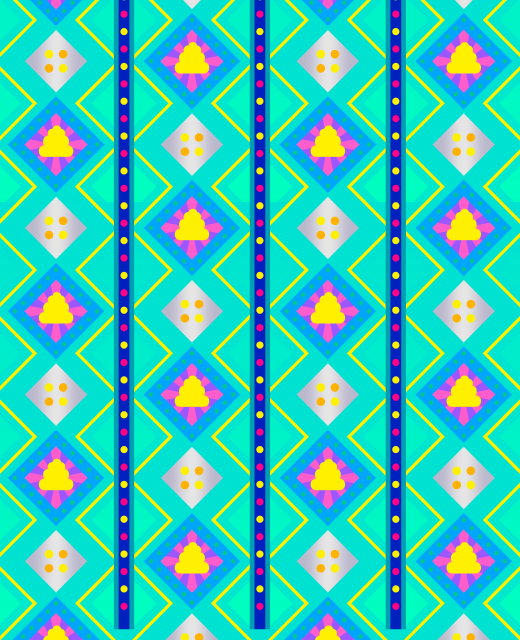
Reproduce this pattern procedurally as a WebGL 1 fragment shader.

```glsl
precision highp float;
// Draws columns of ornate and silver diamonds between beaded stripes and yellow zigzags.
uniform vec2 u_resolution;

const vec2 DESIGN = vec2(626.0, 768.0);   // design units, y pointing down
const vec2 PITCH = vec2(163.6, 200.0);    // column spacing, vertical repeat
const vec2 FIRST = vec2(67.5, 173.5);     // centre of the first ornate diamond

const vec3 TEAL = vec3(0.0, 0.885, 0.82);
const vec3 MINT = vec3(0.0, 1.0, 0.75);
const vec3 YELLOW = vec3(1.0, 0.94, 0.0);
const vec3 ORANGE = vec3(1.0, 0.70, 0.0);
const vec3 AZURE = vec3(0.0, 0.65, 0.99);
const vec3 GREEN = vec3(0.0, 0.78, 0.56);
const vec3 PINK = vec3(1.0, 0.36, 0.80);
const vec3 PURPLE = vec3(0.62, 0.34, 1.0);
const vec3 MAGENTA = vec3(1.0, 0.0, 0.53);
const vec3 NAVY = vec3(0.0, 0.13, 0.74);
const vec3 STRIPE_EDGE = vec3(0.0, 0.62, 0.70);

// Signed offset from the nearest multiple of period
float wrap(float x, float period) {
  return x - period * floor(x / period + 0.5);
}

float cover(float d, float px) {
  return clamp(0.5 - d / px, 0.0, 1.0);
}

float diamond(vec2 p, float size) {
  return (abs(p.x) + abs(p.y) - size) * 0.7071;
}

float roundBox(vec2 p, vec2 halfSize, float r) {
  vec2 q = abs(p) - halfSize + r;
  return length(max(q, 0.0)) + min(max(q.x, q.y), 0.0) - r;
}

// Three rounded tiers with a small tip
float swirl(vec2 p) {
  float d = roundBox(p - vec2(0.0, 7.8), vec2(20.7, 6.9), 6.5);
  d = min(d, roundBox(p - vec2(0.0, -3.5), vec2(15.5, 7.5), 6.5));
  d = min(d, roundBox(p - vec2(0.5, -13.0), vec2(10.5, 6.0), 5.5));
  return min(d, length(p - vec2(1.0, -17.5)) - 5.5);
}

// Beads spaced evenly along the four sides of a diamond
float beadRing(vec2 p, float size, float r) {
  vec2 q = abs(p);
  float stepSize = size / 5.0;
  float k = clamp(floor((q.x - q.y + size) * 0.5 / stepSize + 0.5), 0.0, 5.0);
  return length(q - vec2(k * stepSize, size - k * stepSize)) - r;
}

// Zigzag outline around a stripe, with a mint diamond that brightens down each tile
vec3 zigzag(vec3 col, vec2 p, float glow, float px) {
  vec2 q = vec2(p.x, wrap(p.y - 24.0, 100.0));
  float outer = diamond(q, 59.0);
  float inner = diamond(q, 53.5);
  col = mix(col, YELLOW, cover(outer, px));
  col = mix(col, mix(TEAL, MINT, 0.25 * glow), cover(inner, px));
  return mix(col, mix(TEAL, MINT, glow), cover(diamond(q, 39.0), px));
}

vec3 beadedStripe(vec3 col, vec2 p, float px) {
  float below = p.y - 755.0;
  col = mix(col, STRIPE_EDGE, cover(max(abs(p.x) - 12.2, below), px));
  col = mix(col, NAVY, cover(max(abs(p.x) - 6.5, below), px));
  float bead = floor((p.y - 17.0) / 20.9 + 0.5);
  float d = length(vec2(p.x, wrap(p.y - 17.0, 20.9))) - 4.3;
  vec3 beadColor = mix(MAGENTA, YELLOW, mod(bead, 2.0));
  return mix(col, beadColor, cover(max(d, p.y - 738.0), px));
}

vec3 ornateDiamond(vec3 col, vec2 p, float px) {
  col = mix(col, AZURE, cover(diamond(p, 58.0), px));
  col = mix(col, GREEN, cover(beadRing(p, 49.5, 2.7), px));
  float ray = cos(8.0 * atan(p.y, p.x + 0.0001)) * length(p) / 8.0;
  vec3 rays = mix(PINK, PURPLE, cover(ray, px));
  col = mix(col, rays, cover(diamond(p, 38.0), px));
  return mix(col, YELLOW, cover(swirl(p), px));
}

vec3 silverDiamond(vec3 col, vec2 p, float px) {
  float shade = smoothstep(0.0, 30.0, abs(p.x));
  vec3 silver = mix(vec3(0.90), vec3(0.73, 0.72, 0.80), shade);
  col = mix(col, silver, cover(diamond(p, 37.5), px));
  float d = length(abs(p) - 8.5) - 5.1;
  vec3 dotColor = mix(ORANGE, YELLOW, step(0.0, p.x * p.y));
  return mix(col, dotColor, cover(d, px));
}

void main() {
  vec2 uv = gl_FragCoord.xy / u_resolution;
  vec2 p = vec2(uv.x, 1.0 - uv.y) * DESIGN;
  float px = DESIGN.y / u_resolution.y;

  // Zigzags and stripes between the columns
  vec2 s = vec2(wrap(p.x - FIRST.x - 0.5 * PITCH.x, PITCH.x), p.y);
  float glow = fract((p.y - 243.0) / 512.0);
  vec3 col = zigzag(TEAL, s, glow, px);
  col = beadedStripe(col, s, px);

  // Alternating diamonds, shifted by half a repeat in every other column
  float column = floor((p.x - FIRST.x) / PITCH.x + 0.5);
  vec2 c = p - FIRST - vec2(column * PITCH.x, 100.0 * mod(column, 2.0));
  col = silverDiamond(col, vec2(c.x, wrap(c.y - 100.0, PITCH.y)), px);
  col = ornateDiamond(col, vec2(c.x, wrap(c.y, PITCH.y)), px);

  gl_FragColor = vec4(col, 1.0);
}
```
